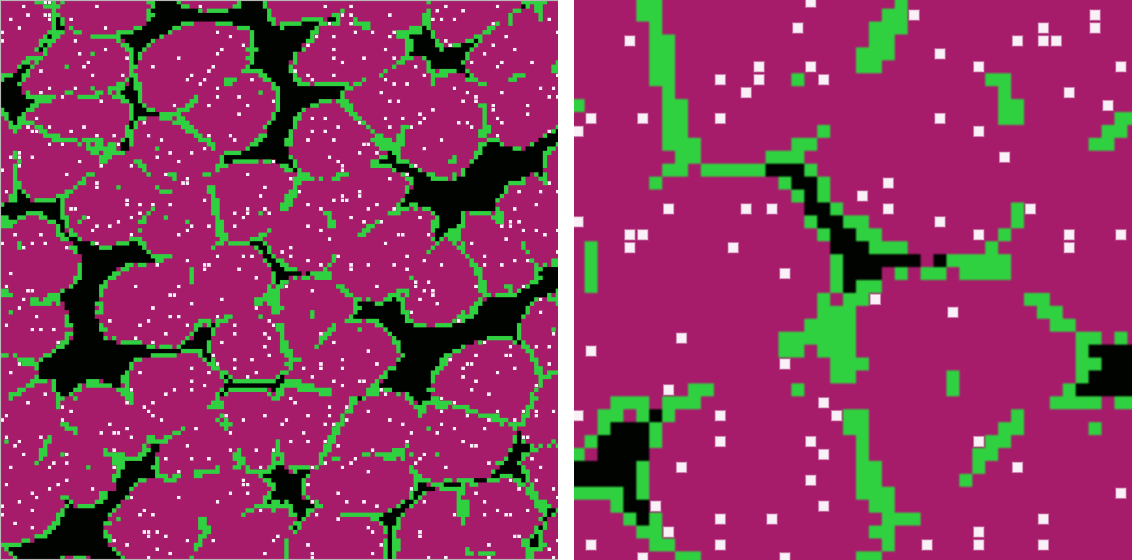
Left, the full canvas; right, a detail of the centre.
This pattern is drawn by a Shadertoy shader. Its source:

```glsl
// Blocky tissue map: magenta clusters with green rims, black voids and pale dots.

vec2 hash2(vec2 p) {
    vec3 q = fract(p.xyx * vec3(0.1031, 0.1030, 0.0973));
    q += dot(q, q.yzx + 33.33);
    return fract((q.xx + q.yz) * q.zy);
}

float gradientDot(vec2 corner, vec2 offset) {
    return dot(hash2(corner + 57.0) * 2.0 - 1.0, offset);
}

float gradientNoise(vec2 p) {
    vec2 i = floor(p), f = fract(p);
    vec2 u = f * f * f * (f * (f * 6.0 - 15.0) + 10.0);
    vec2 e = vec2(1.0, 0.0);
    return mix(mix(gradientDot(i, f), gradientDot(i + e, f - e), u.x),
               mix(gradientDot(i + e.yx, f - e.yx), gradientDot(i + 1.0, f - 1.0), u.x), u.y);
}

// Distances to the nearest and second nearest cluster centre
vec2 clusterDistances(vec2 p) {
    vec2 home = floor(p);
    vec2 nearest = vec2(9.0);
    for (int y = -1; y <= 1; y++) {
        for (int x = -1; x <= 1; x++) {
            vec2 site = home + vec2(x, y);
            float d = length(site + hash2(site + 11.0) - p);
            if (d < nearest.x) nearest = vec2(d, nearest.x);
            else nearest.y = min(nearest.y, d);
        }
    }
    return nearest;
}

// Colour of one grid square; p places the small dot inside it
vec3 squareColour(vec2 id, vec2 p) {
    const vec3 magenta = vec3(0.65, 0.11, 0.42);
    const vec3 green = vec3(0.19, 0.82, 0.25);
    vec2 rnd = hash2(id + 203.0);

    // Clusters are slightly stretched along a rising diagonal
    vec2 q = mat2(0.91, -0.42, 0.42, 0.91) * id * vec2(1.0);
    q = q * vec2(0.048, 0.060) + 20.0;
    q += 0.12 * vec2(gradientNoise(id * 0.11), gradientNoise(id * 0.11 + 40.0));
    vec2 d = clusterDistances(q);
    float seam = d.y - d.x;

    // Voids open where clusters stay far apart
    float openness = d.x - 0.4 * seam + 0.25 * gradientNoise(id * 0.045 + 7.0)
                   + 0.06 * gradientNoise(id * 0.37) + 0.03 * (rnd.x - 0.5);
    if (openness > 0.62) return vec3(0.005, 0.01, 0.005);

    // Green: void rims, broken seams and stray flecks
    bool rim = openness > 0.535 && rnd.y < 0.87;
    bool joint = seam < 0.075 && gradientNoise(id * 0.13 + 90.0) > -0.02 && rnd.y < 0.9;
    bool fleck = gradientNoise(id * 0.31 + 150.0) > 0.47;
    if (rim || joint || fleck) return green;

    // Pale dots on the magenta
    vec2 fromCentre = abs(p - id - 0.5);
    float dot_ = 1.0 - smoothstep(0.30, 0.50, max(fromCentre.x, fromCentre.y));
    float chosen = step(hash2(id + 411.0).x, 0.045);
    return mix(magenta, vec3(0.98, 0.94, 0.97), dot_ * chosen);
}

void mainImage(out vec4 fragColor, in vec2 fragCoord) {
    vec2 uv = fragCoord / iResolution.y;
    vec2 p = uv * 130.0;

    // Blend neighbouring squares across narrow soft edges
    vec2 base = floor(p - 0.5);
    vec2 w = smoothstep(0.35, 0.65, fract(p - 0.5));
    vec3 lower = mix(squareColour(base, p), squareColour(base + vec2(1.0, 0.0), p), w.x);
    vec3 upper = mix(squareColour(base + vec2(0.0, 1.0), p), squareColour(base + 1.0, p), w.x);
    vec3 colour = mix(lower, upper, w.y);

    // Thin grey frame on the left, bottom and top
    float border = min(uv.x, min(uv.y, 1.0 - uv.y));
    colour = mix(vec3(0.72), colour, smoothstep(0.001, 0.003, border));
    fragColor = vec4(colour, 1.0);
}
```
